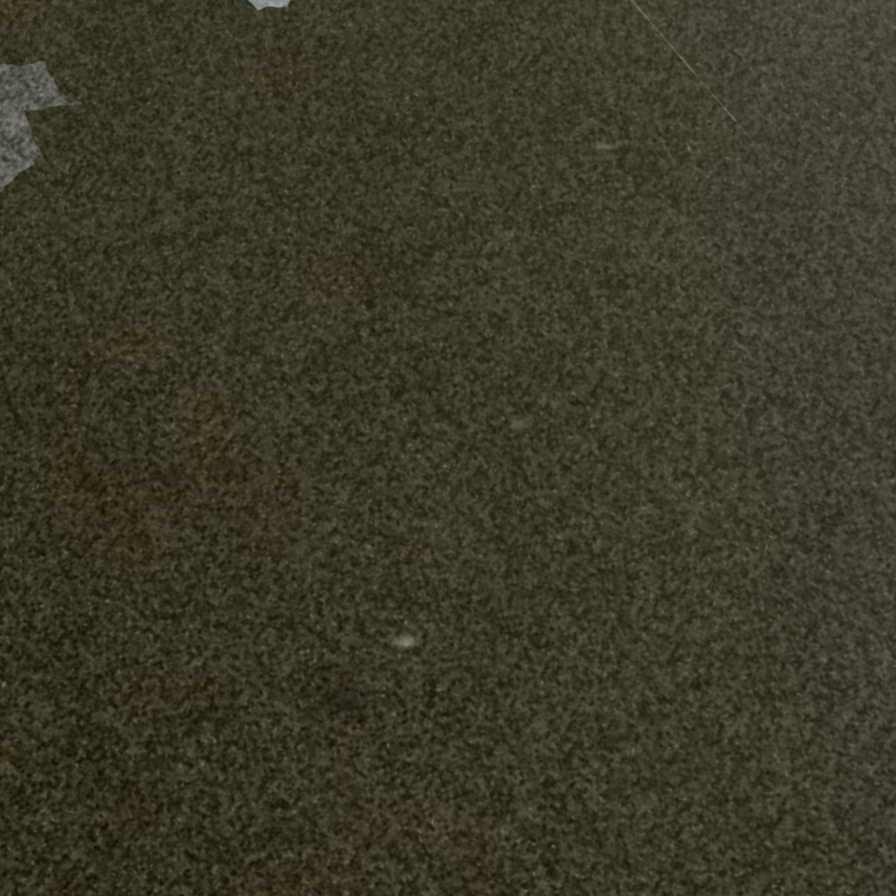
Write a WebGL 2 fragment shader that draws this texture.

```glsl
#version 300 es
precision highp float;
// Dark olive asphalt with fine grain, pale flecks, torn tape and a faint scratch.
uniform vec2 u_resolution;
out vec4 fragColor;

float hash(vec2 p) {
  vec3 q = fract(vec3(p.xyx) * 0.1031);
  q += dot(q, q.yzx + 33.33);
  return fract((q.x + q.y) * q.z);
}

float noise(vec2 p) {
  vec2 i = floor(p), f = fract(p);
  f = f * f * (3.0 - 2.0 * f);
  return mix(mix(hash(i), hash(i + vec2(1, 0)), f.x),
             mix(hash(i + vec2(0, 1)), hash(i + vec2(1, 1)), f.x), f.y);
}

mat2 rotate(float a) {
  return mat2(cos(a), sin(a), -sin(a), cos(a));
}

// Scattered oblong stone chips, one candidate per cell
float flecks(vec2 p) {
  vec2 cell = floor(p);
  float sum = 0.0;
  for (int y = -1; y <= 1; y++) {
    for (int x = -1; x <= 1; x++) {
      vec2 id = cell + vec2(x, y);
      vec2 center = id + vec2(hash(id + 17.0), hash(id + 43.0));
      vec2 d = rotate(hash(id + 71.0) * 2.4 - 0.4) * (p - center);
      float strength = pow(hash(id + 97.0), 3.0);
      sum += strength * exp(-dot(d * d, vec2(14.0, 38.0)));
    }
  }
  return sum;
}

// Signed distance to one edge of a clockwise polygon
float edge(vec2 p, vec2 a, vec2 b) {
  vec2 e = normalize(b - a);
  return dot(p - a, vec2(-e.y, e.x));
}

float quad(vec2 p, vec2 a, vec2 b, vec2 c, vec2 d) {
  float dist = max(max(edge(p, a, b), edge(p, b, c)),
                   max(edge(p, c, d), edge(p, d, a)));
  return smoothstep(0.0015, -0.0015, dist);
}

float blob(vec2 p, vec2 center, vec2 radius) {
  vec2 d = (p - center) / radius;
  return exp(-dot(d, d));
}

float scratch(vec2 p, vec2 a, vec2 b, float width) {
  vec2 ab = b - a;
  float t = clamp(dot(p - a, ab) / dot(ab, ab), 0.0, 1.0);
  return smoothstep(width, 0.0, length(p - a - ab * t));
}

void main() {
  vec2 uv = gl_FragCoord.xy / u_resolution;

  // Grain shrinks slightly with distance towards the top
  vec2 ground = vec2((uv.x - 0.5) * (1.0 + 0.2 * uv.y), uv.y * (1.0 + 0.1 * uv.y)) + 2.0;
  float grain = 0.65 * (noise(rotate(0.6) * ground * 185.0 + 900.0) - 0.5)
              + 0.45 * (noise(rotate(-0.4) * ground * 290.0 + 1500.0) - 0.5);
  float mottle = 0.6 * noise(uv * 7.0 + 5.0) + 0.4 * noise(uv * 19.0 + 60.0) - 0.5;

  // Lighter and greyer towards the upper right
  float light = 0.185 + 0.050 * uv.x + 0.036 * uv.y + 0.030 * mottle;
  float haze = smoothstep(0.45, 1.1, uv.x) * (0.5 + 0.5 * uv.y);
  float contrast = mix(0.24, 0.17, uv.y) * mix(1.08, 0.92, uv.x);
  vec3 color = vec3(light) - vec3(0.0, 0.012, 0.076) + haze * vec3(0.0, 0.008, 0.026);
  color += contrast * grain;
  color += flecks(ground * 95.0) * contrast * vec3(0.58, 0.56, 0.48);

  // Faint rusty stains on the left
  float rust = smoothstep(0.6, 0.95, noise(uv * 13.0 + 31.0)) * (1.0 - uv.x);
  color += rust * vec3(0.012, -0.002, -0.006);

  // Dark stain and loose pale chips
  color *= 1.0 - 0.35 * blob(uv, vec2(0.388, 0.218), vec2(0.026, 0.013));
  float chips = 0.9 * blob(uv, vec2(0.451, 0.283), vec2(0.014, 0.006))
              + 0.6 * blob(uv, vec2(0.674, 0.836), vec2(0.011, 0.004))
              + 0.4 * blob(uv, vec2(0.580, 0.525), vec2(0.009, 0.008));
  color = mix(color, vec3(0.52, 0.53, 0.45) + 0.15 * grain, chips);

  // Scratch fading out to the lower right
  float line = scratch(uv, vec2(0.705, 1.0), vec2(0.820, 0.866), 0.0022)
             + 0.25 * scratch(uv, vec2(0.820, 0.866), vec2(0.900, 0.775), 0.0025);
  color += 0.11 * line * (0.6 + 0.8 * noise(uv * 60.0));

  // Torn grey tape
  vec2 torn = uv + 0.005 * (vec2(noise(uv * 90.0), noise(uv * 90.0 + 50.0)) - 0.5);
  float upper = quad(torn, vec2(-0.02, 0.925), vec2(0.050, 0.930), vec2(0.070, 0.890), vec2(0.0, 0.866));
  float tip = quad(torn, vec2(0.040, 0.900), vec2(0.060, 0.900), vec2(0.092, 0.884), vec2(0.030, 0.874));
  float lower = quad(torn, vec2(-0.02, 0.885), vec2(0.026, 0.874), vec2(0.047, 0.825), vec2(-0.02, 0.770));
  float scrap = quad(torn, vec2(0.270, 1.01), vec2(0.340, 1.01), vec2(0.320, 0.993), vec2(0.285, 0.990));
  float creases = noise(rotate(0.5) * uv * vec2(70.0, 160.0));
  vec3 tape = vec3(0.35, 0.35, 0.32) + 0.13 * (creases - 0.5) + 0.26 * grain;
  tape = mix(tape, vec3(0.52, 0.56, 0.55) + 0.2 * grain, scrap);
  color = mix(color, tape, max(max(upper, tip), max(lower, scrap)));

  fragColor = vec4(clamp(color, 0.0, 1.0), 1.0);
}
```
